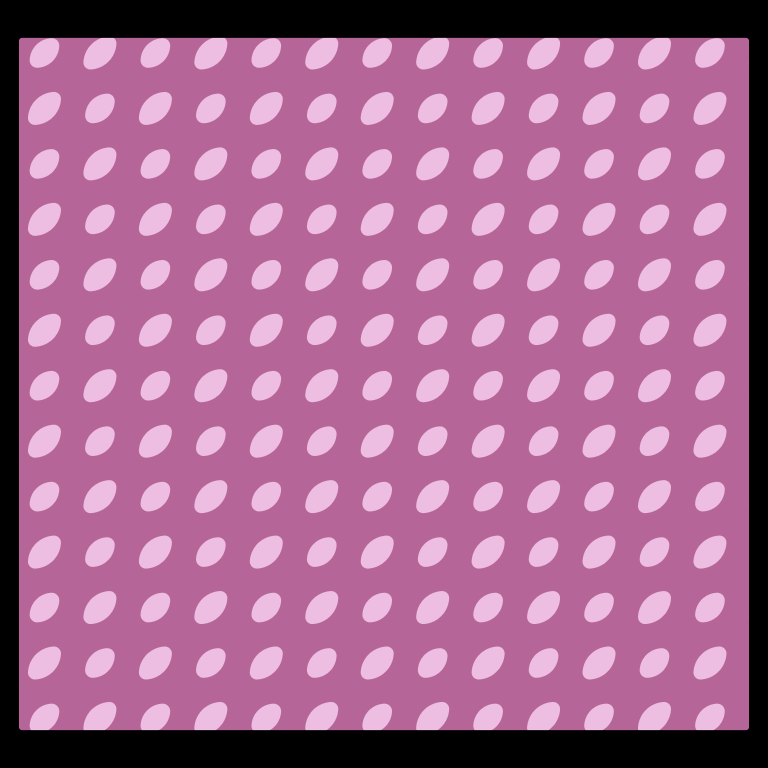
Write a Shadertoy shader that draws this pattern.

```glsl
// A mauve panel on black, covered by a square grid of pale slanted leaves.
// Each leaf is a rounded lens (two arcs with blunt tips); large and small
// leaves alternate like a checkerboard, and the panel edge clips the pattern.

const vec3 BORDER_COLOR = vec3(0.0);
const vec3 PANEL_COLOR  = vec3(0.714, 0.396, 0.596);
const vec3 LEAF_COLOR   = vec3(0.930, 0.742, 0.887);

const vec2  PANEL_HALF_SIZE = vec2(0.4753, 0.4507);
const float PANEL_RADIUS    = 0.004;

const float PITCH      = 0.07221;               // spacing of leaf centres
const vec2  FIRST_LEAF = vec2(0.0579, 0.0645);  // centre of the lower left leaf

// Lens half width, lens half length, rounding radius
const vec3 SMALL_LEAF = vec3(0.0052, 0.0134, 0.0098);
const vec3 LARGE_LEAF = vec3(0.0067, 0.0175, 0.0091);

float roundedBox(vec2 p, vec2 halfSize, float radius) {
    vec2 q = abs(p) - halfSize + radius;
    return length(max(q, 0.0)) + min(max(q.x, q.y), 0.0) - radius;
}

// Distance to the lens between two arcs, with its long axis along y
float lens(vec2 p, float halfWidth, float halfLength) {
    p = abs(p);
    float offset = 0.5 * (halfLength * halfLength - halfWidth * halfWidth) / halfWidth;
    bool nearTip = (p.y - halfLength) * offset > p.x * halfLength;
    return nearTip ? length(p - vec2(0.0, halfLength))
                   : length(p + vec2(offset, 0.0)) - offset - halfWidth;
}

float leafGrid(vec2 uv) {
    vec2 grid = (uv - FIRST_LEAF) / PITCH;
    vec2 cell = floor(grid + 0.5);
    vec2 p = (grid - cell) * PITCH;

    // Turn the long axis onto the rising diagonal
    p = vec2(p.x - p.y, p.x + p.y) * sqrt(0.5);

    float isLarge = mod(cell.x + cell.y, 2.0);
    vec3 leaf = mix(SMALL_LEAF, LARGE_LEAF, isLarge);
    return lens(p, leaf.x, leaf.y) - leaf.z;
}

float coverage(float dist, float pixel) {
    return clamp(0.5 - dist / pixel, 0.0, 1.0);
}

void mainImage(out vec4 fragColor, in vec2 fragCoord) {
    float pixel = 1.0 / min(iResolution.x, iResolution.y);
    vec2 uv = (fragCoord - 0.5 * iResolution.xy) * pixel + 0.5;

    vec3 color = mix(PANEL_COLOR, LEAF_COLOR, coverage(leafGrid(uv), pixel));
    float panel = roundedBox(uv - 0.5, PANEL_HALF_SIZE, PANEL_RADIUS);
    color = mix(BORDER_COLOR, color, coverage(panel, pixel));

    fragColor = vec4(color, 1.0);
}
```
